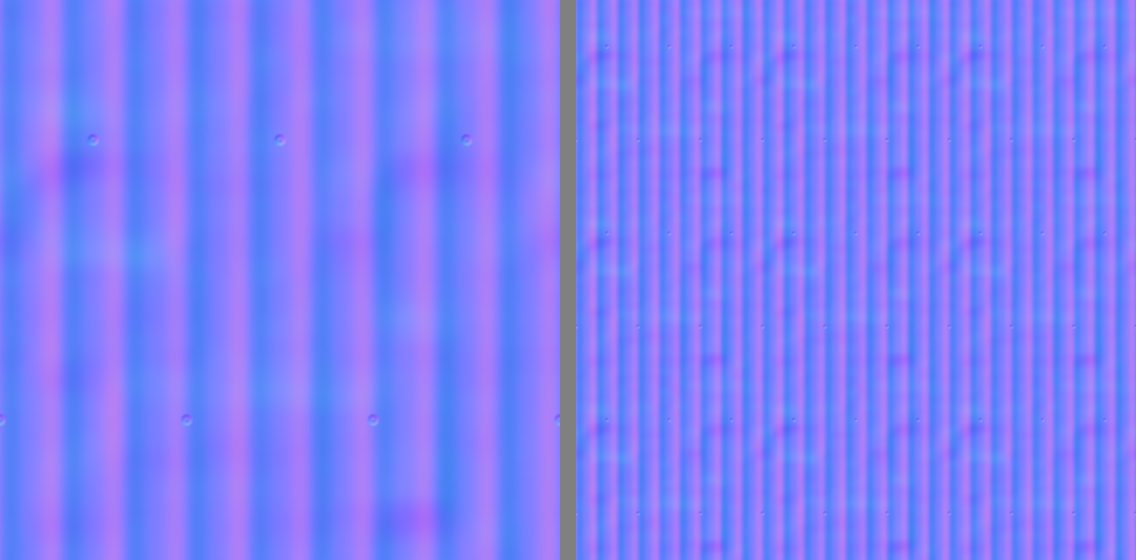
Left: one tile. Right: repeated 3 by 3.
Write a Shadertoy shader that draws this texture map.

```glsl
// Tangent-space normal map of corrugated sheet metal with soft dents and staggered screws.

const float TAU = 6.2831853;

float hash(vec2 p) {
    return fract(sin(dot(p, vec2(127.1, 311.7))) * 43758.5453);
}

// Value noise that wraps after a whole number of cells
float wrapNoise(vec2 uv, float cells) {
    vec2 p = uv * cells;
    vec2 i = floor(p), f = fract(p);
    f = f * f * f * (f * (f * 6.0 - 15.0) + 10.0);
    vec2 a = mod(i, cells), b = mod(i + 1.0, cells);
    return mix(mix(hash(a), hash(vec2(b.x, a.y)), f.x),
               mix(hash(vec2(a.x, b.y)), hash(b), f.x), f.y);
}

// Squaring leaves wide calm areas between the stronger dents
float dentHeight(vec2 uv) {
    float n = wrapNoise(uv, 8.0);
    return 0.010 * n * n + 0.002 * wrapNoise(uv + 0.37, 13.0);
}

vec2 dentSlope(vec2 uv) {
    vec2 e = vec2(0.002, 0.0);
    return vec2(dentHeight(uv + e.xy) - dentHeight(uv - e.xy),
                dentHeight(uv + e.yx) - dentHeight(uv - e.yx)) / (2.0 * e.x);
}

// Nine ridges: a slow rise in tilt, then a quick fall
float ridgeSlope(float x) {
    float a = TAU * 9.0 * x;
    return -0.31 * (sin(a) + 0.3 * sin(2.0 * a));
}

// Three screws per row, two rows, the lower one shifted by half a step
vec2 screwSlope(vec2 uv) {
    vec2 grid = vec2(3.0, 2.0);
    vec2 q = uv * grid;
    q.x += 0.5 * (1.0 - floor(q.y));
    vec2 d = (fract(q) - 0.5) / grid;
    float r = length(d);
    float rim = smoothstep(0.002, 0.008, r) * (1.0 - smoothstep(0.008, 0.013, r));
    float socket = smoothstep(0.0, 0.002, r) * (1.0 - smoothstep(0.002, 0.005, r));
    return (0.32 * rim - 0.12 * socket) * d / max(r, 0.0001);
}

void mainImage(out vec4 fragColor, in vec2 fragCoord) {
    vec2 uv = fragCoord / iResolution.xy;
    vec2 slope = vec2(ridgeSlope(uv.x), 0.0) + dentSlope(uv) + screwSlope(uv);

    // Green points down the canvas
    vec3 normal = normalize(vec3(slope.x, -slope.y, 1.0));
    fragColor = vec4(0.5 + 0.5 * normal, 1.0);
}
```
